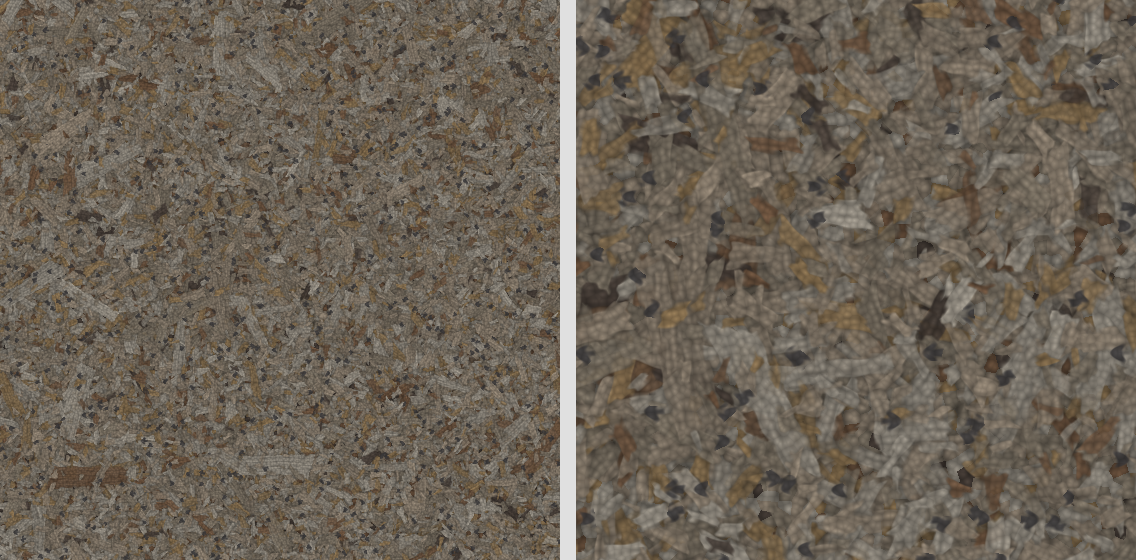
Left, the full canvas; right, a detail of the centre.
This texture is drawn by a WebGL 2 fragment shader. Its source:

```glsl
#version 300 es
precision highp float;
// Pressed wood-chip board: layers of ragged, randomly turned flakes, from
// crumbs to long splinters, are scattered on jittered grids and overlapped.
// Each flake has its own tint, fibre streaks and a thin contact shadow.
uniform vec2 u_resolution;
out vec4 fragColor;

#define EDGE 0.0012        // softness of flake outlines
#define RAGGED 0.0013      // waviness of flake outlines
#define SHADOW_WIDTH 0.0018
#define SHADOW_DEPTH 0.13
#define FIBRE_FREQ 900.0   // fibre streaks across a flake
#define FIBRE_DEPTH 0.05
#define TINT_SPREAD 0.17   // brightness variation between flakes
#define CRUMB_SCALE 130.0  // cells of the fine grit
#define GRIT_DEPTH 0.36
#define BRIGHTNESS 1.09

vec4 hash4(vec2 p) {
    vec4 q = fract(p.xyxy * vec4(0.1031, 0.1030, 0.0973, 0.1099));
    q += dot(q, q.wzxy + 33.33);
    return fract((q.xxyz + q.yzzw) * q.zywx);
}

// Wood tones, ordered from pale to dark; t in 0..1 follows their shares
vec3 woodTone(float t) {
    if (t < 0.27) return vec3(0.47, 0.45, 0.415);
    if (t < 0.62) return vec3(0.44, 0.40, 0.35);
    if (t < 0.81) return vec3(0.39, 0.36, 0.315);
    if (t < 0.92) return vec3(0.43, 0.355, 0.25);
    if (t < 0.98) return vec3(0.34, 0.26, 0.195);
    return vec3(0.23, 0.20, 0.18);
}

// Cellular noise: x = distance to nearest point, y = random value of its cell
vec2 cellular(vec2 p) {
    vec2 cell = floor(p), nearest = vec2(9.0, 0.0);
    for (int y = -1; y <= 1; y++)
    for (int x = -1; x <= 1; x++) {
        vec2 id = cell + vec2(x, y);
        vec4 h = hash4(id + 71.0);
        float d = length(id + h.xy - p);
        if (d < nearest.x) nearest = vec2(d, h.z);
    }
    return nearest;
}

// Signed distance to a tapered, skewed flake with a wavy outline
float flakeDistance(vec2 q, vec2 halfSize, vec4 h) {
    q.x += q.y * (h.x - 0.5) * 1.6;
    float width = halfSize.y * (1.0 - (h.y - 0.3) * 0.8 * q.x / halfSize.x);
    vec2 d = abs(q) - vec2(halfSize.x, width);
    float wave = sin(q.x * 320.0 + h.z * 40.0) + sin(q.y * 900.0 + q.x * 210.0 + h.w * 40.0);
    return length(max(d, 0.0)) + min(max(d.x, d.y), 0.0) + RAGGED * 0.6 * wave;
}

// Lays one grid of flakes over the colour; bias > 1 favours pale tones
vec3 layFlakes(vec3 colour, vec2 p, float cells, float density, float slim, float bias, float seed) {
    vec2 cell = floor(p * cells);
    for (int y = -1; y <= 1; y++)
    for (int x = -1; x <= 1; x++) {
        vec2 id = cell + vec2(x, y);
        vec4 place = hash4(id + seed * 37.0);
        vec4 form = hash4(id + seed * 53.0 + 211.0);
        vec4 look = hash4(id + seed * 91.0 + 407.0);
        if (place.w > density) continue;

        float angle = place.z * 6.2832;
        vec2 axis = vec2(cos(angle), sin(angle));
        vec2 q = p - (id + place.xy) / cells;
        q = vec2(dot(q, axis), dot(q, vec2(-axis.y, axis.x)));
        float halfLength = mix(0.4, 0.82, form.x) / cells;
        vec2 halfSize = halfLength * vec2(1.0, slim * mix(0.6, 1.5, form.y));
        float d = flakeDistance(q, halfSize, look);

        // Contact shadow, then the flake itself
        colour *= 1.0 - SHADOW_DEPTH * exp(-max(d, 0.0) / SHADOW_WIDTH);
        float bend = sin(q.x * 55.0 + look.x * 30.0);
        float fibre = sin(q.y * FIBRE_FREQ + bend + look.y * 30.0)
                    + 0.8 * sin(q.y * FIBRE_FREQ * 1.73 + q.x * 60.0 + 2.0 * bend);
        float shade = 1.0 + TINT_SPREAD * (form.z - 0.5) + FIBRE_DEPTH * fibre
                    + 0.05 * clamp(q.y / halfSize.y, -1.0, 1.0);
        vec3 tone = woodTone(pow(look.z, bias)) * shade;
        float cover = smoothstep(EDGE, -EDGE, d) * mix(0.7, 1.0, form.w);
        colour = mix(colour, tone, cover);
    }
    return colour;
}

void main() {
    vec2 p = gl_FragCoord.xy / min(u_resolution.x, u_resolution.y);

    // Crumbly ground
    vec2 grit = cellular(p * CRUMB_SCALE);
    vec3 colour = woodTone(grit.y) * (1.1 - 0.4 * grit.x);

    // Flakes from fine to coarse, with crumbs settling between and on top
    colour = layFlakes(colour, p, 64.0, 0.85, 0.42, 1.00, 1.0);
    colour = layFlakes(colour, p, 28.0, 0.60, 0.32, 1.10, 2.0);
    colour = layFlakes(colour, p, 42.0, 0.60, 0.36, 1.00, 3.0);
    colour = layFlakes(colour, p, 50.0, 0.45, 0.34, 1.00, 5.0);
    colour = layFlakes(colour, p, 12.0, 0.20, 0.19, 1.50, 4.0);
    colour = layFlakes(colour, p, 22.0, 0.18, 0.24, 1.30, 6.0);
    colour = layFlakes(colour, p, 85.0, 0.25, 0.40, 0.90, 7.0);

    // Blue-black specks gathered in loose clusters
    vec2 speck = cellular(p * 75.0 + 19.0);
    float cluster = 0.5 + 0.25 * (sin(p.x * 31.0 + 3.0 * sin(p.y * 17.0)) + sin(p.y * 37.0 + 2.0 * sin(p.x * 23.0)));
    float ragged = speck.x + 0.12 * sin(p.x * 610.0 + 2.0 * sin(p.y * 540.0));
    float dark = smoothstep(0.45, 0.2, ragged) * step(speck.y, 0.03 + 0.12 * cluster);
    colour = mix(colour, vec3(0.19, 0.185, 0.19), 0.85 * dark);

    // Fine surface grit
    float dust = cellular(p * CRUMB_SCALE * 1.7 + 7.0).x;
    colour *= 1.0 + GRIT_DEPTH * (0.45 - dust);
    fragColor = vec4(clamp(colour * BRIGHTNESS, 0.0, 1.0), 1.0);
}
```
